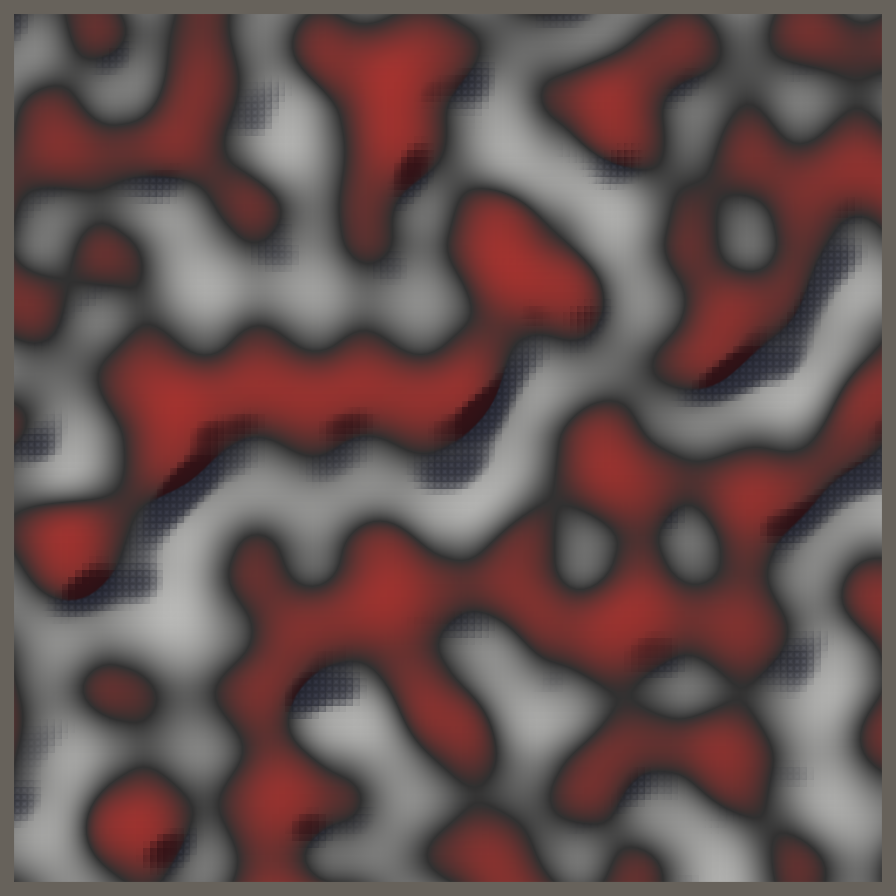
A Shadertoy shader for this texture:

```glsl
// Soft marbled relief: grey lobes and red hollows meeting in dark creases, in a thin frame.
// Gradient noise gives a height, sampled on a fine mesh; its sign picks the colour,
// its size the brightness, and steep slopes facing up and left fall into shadow.

#define CELLS 8.0            // noise cells across the panel
#define MESH 128.0           // mesh facets across the panel
#define FRAME 0.0158         // frame width
#define HEIGHT_SCALE 1.2     // strength of the relief
#define CREASE_FALLOFF 2.2   // how fast colour rises out of a crease
#define GREY_BIAS 0.02       // shifts the balance towards grey
#define WEAVE 0.22           // visibility of the mesh inside shadows
#define LIGHT_DIR vec2(0.53, -0.85)

const vec3 FRAME_COLOR = vec3(0.405, 0.385, 0.355);
const vec3 CREASE = vec3(0.19, 0.19, 0.19);
const vec3 GREY = vec3(0.86, 0.86, 0.85);
const vec3 RED = vec3(0.79, 0.20, 0.18);
const vec3 GREY_SHADOW = vec3(0.17, 0.18, 0.25);
const vec3 RED_SHADOW = vec3(0.17, 0.05, 0.07);

vec2 hash22(vec2 p) {
    vec3 q = fract(p.xyx * vec3(0.1031, 0.1030, 0.0973));
    q += dot(q, q.yzx + 33.33);
    return fract((q.xx + q.yz) * q.zy);
}

// Dot product of a lattice point's random unit direction with the offset to it
float cornerSlope(vec2 cell, vec2 offset) {
    vec2 direction = normalize(hash22(cell + 17.0) - 0.4999);
    return dot(direction, offset);
}

float gradientNoise(vec2 p) {
    vec2 i = floor(p), f = p - i;
    vec2 u = f * f * f * (f * (f * 6.0 - 15.0) + 10.0);
    vec2 e = vec2(1.0, 0.0);
    float low = mix(cornerSlope(i, f), cornerSlope(i + e.xy, f - e.xy), u.x);
    float high = mix(cornerSlope(i + e.yx, f - e.yx), cornerSlope(i + e.xx, f - e.xx), u.x);
    return mix(low, high, u.y);
}

float meshHeight(vec2 node) {
    return HEIGHT_SCALE * gradientNoise(node * CELLS / MESH) + GREY_BIAS;
}

vec3 relief(vec2 p) {
    // Bilinear height and slope inside one mesh facet
    vec2 node = floor(p * MESH), f = p * MESH - node;
    float a = meshHeight(node);
    float b = meshHeight(node + vec2(1.0, 0.0));
    float c = meshHeight(node + vec2(0.0, 1.0));
    float d = meshHeight(node + vec2(1.0, 1.0));
    float height = mix(mix(a, b, f.x), mix(c, d, f.x), f.y);
    vec2 slope = vec2(mix(b - a, d - c, f.y), mix(c - a, d - b, f.x)) * MESH / CELLS;

    // Colour rises out of the crease on both sides
    float rise = 1.0 - exp(-CREASE_FALLOFF * abs(height));
    vec3 grey = mix(CREASE, GREY, rise);
    vec3 red = mix(CREASE, RED, rise);

    // Shadow on slopes turned away from the light, with a faint weave
    float facing = dot(slope, LIGHT_DIR);
    vec2 wave = 0.5 + 0.5 * cos(6.28318 * f);
    float weave = 1.0 - WEAVE * max(wave.x, wave.y);
    float greyShade = smoothstep(0.65, 1.75, facing);
    float redShade = smoothstep(1.0, 1.7, facing);
    grey = mix(grey, GREY_SHADOW, 0.8 * greyShade);
    grey *= mix(1.0, weave, min(1.0, 1.5 * greyShade));
    red = mix(red, RED_SHADOW, 0.85 * redShade);

    float side = smoothstep(-0.025, 0.025, height);
    return mix(red, grey, side) * (1.0 - 0.03 * clamp(facing, -1.0, 1.0));
}

void mainImage(out vec4 fragColor, in vec2 fragCoord) {
    vec2 uv = fragCoord / iResolution.xy;
    vec2 panel = (uv - FRAME) / (1.0 - 2.0 * FRAME);

    // Frame with a one pixel soft edge
    vec2 border = min(uv, 1.0 - uv) - FRAME;
    float pixel = 1.0 / min(iResolution.x, iResolution.y);
    float inside = smoothstep(-0.5 * pixel, 0.5 * pixel, min(border.x, border.y));

    fragColor = vec4(mix(FRAME_COLOR, relief(panel), inside), 1.0);
}
```
